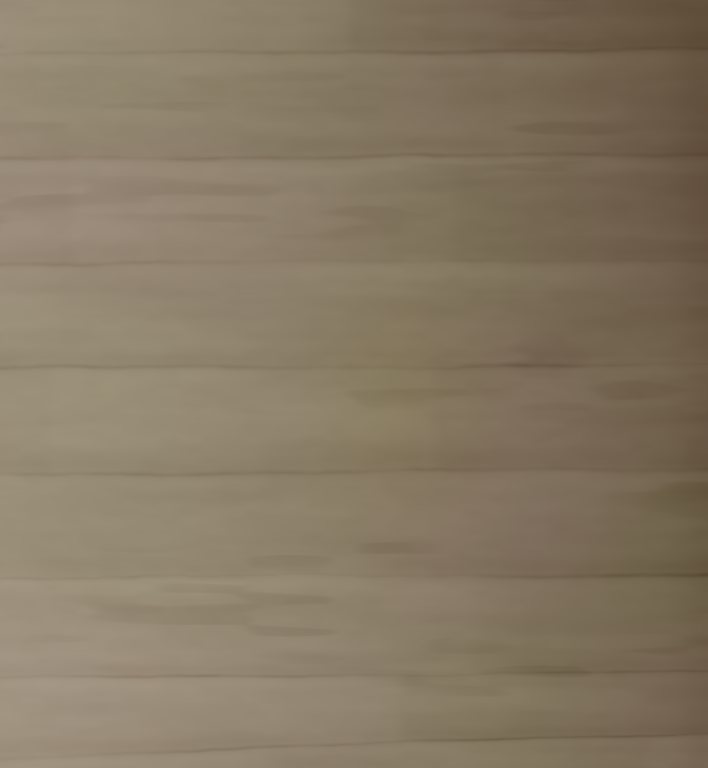
Write a WebGL 2 fragment shader that draws this texture.

```glsl
#version 300 es
precision highp float;
// Pale brown wood boards in soft side light, with thin uneven horizontal seams.
uniform vec2 u_resolution;
out vec4 fragColor;

vec3 hash3(vec2 cell) {
    vec3 q = fract(cell.xyx * vec3(0.1031, 0.1030, 0.0973) + 0.37);
    q += dot(q, q.yxz + 33.33);
    return fract((q.xxy + q.yzz) * q.zyx);
}

// Smooth cellular noise: random cell tones blended by distance, about -1 to 1.
float cells(vec2 p) {
    vec2 base = floor(p);
    float sum = 0.0, weight = 0.0;
    for (int j = -1; j <= 1; j++) {
        for (int i = -1; i <= 1; i++) {
            vec2 cell = base + vec2(i, j);
            vec3 h = hash3(cell);
            vec2 d = cell + 0.2 + 0.6 * h.xy - p;
            float w = exp(-5.0 * dot(d, d));
            sum += w * (2.0 * h.z - 1.0);
            weight += w;
        }
    }
    return sum / weight;
}

// Tone of a board, stepping softly from one length to the next.
float boardTone(float x, float row) {
    float along = x / 0.5 + hash3(vec2(row, 7.0)).x;
    float a = hash3(vec2(floor(along), row + 20.0)).y;
    float b = hash3(vec2(floor(along) + 1.0, row + 20.0)).y;
    return mix(a, b, smoothstep(0.95, 1.0, fract(along))) - 0.5;
}

void main() {
    vec2 uv = gl_FragCoord.xy / u_resolution;
    vec2 p = gl_FragCoord.xy / u_resolution.y;

    // Light falls off to the right and towards the top.
    float shade = clamp(uv.x + 0.26 * (uv.y - 0.5), -0.1, 1.08);
    float tone = 0.608 - 0.09 * shade - 0.095 * shade * shade;
    tone -= 0.015 * smoothstep(0.93, 1.0, uv.x);

    // Boards lie nearly level; the lowest seam tilts up to the right.
    float level = p.y - 0.006 * p.x;
    level -= 0.045 * (0.9 + p.x) * (1.0 - smoothstep(0.0, 0.16, p.y));
    float row = round((0.93 - level) / 0.1367);
    float wander = 0.0016 * sin(8.0 * p.x + 2.3 * row)
                 + 0.0009 * sin(31.0 * p.x + 4.1 * row)
                 + 0.0008 * cells(vec2(45.0 * p.x, row * 5.0));
    float below = 0.93 - row * 0.1367 - level + wander;
    tone += 0.016 * boardTone(p.x, floor((0.93 - level + wander) / 0.1367));

    // Seam: a broken dark line, a dim band above and a lighter lip below.
    float presence = smoothstep(-0.7, 0.8, cells(vec2(3.2 * p.x, row * 3.7 + 9.0)));
    float broken = 0.75 + 0.25 * cells(vec2(24.0 * p.x, row * 6.3));
    float line = exp(-pow(below / 0.0030, 2.0));
    float band = exp(-pow((below + 0.011) / 0.013, 2.0));
    float lip = exp(-pow((below - 0.013) / 0.011, 2.0));
    tone -= line * broken * mix(0.012, 0.065, presence);
    tone += 0.011 * lip - 0.018 * band * (0.4 + 0.6 * presence);

    // Long soft streaks, short dark flecks and faint fine grain.
    tone += 0.012 * cells(vec2(2.4, 26.0) * p + 3.0);
    tone += 0.008 * cells(vec2(6.0, 58.0) * p + 17.0);
    float fleck = cells(vec2(9.0, 75.0) * p + 31.0);
    float fleckZone = smoothstep(0.0, 0.7, cells(vec2(3.5, 13.0) * p + 41.0));
    tone -= 0.026 * fleckZone * smoothstep(0.1, 0.8, fleck);
    tone += 0.005 * cells(vec2(38.0, 95.0) * p);

    // Warm brown ramp with broad olive and rosy patches.
    vec3 color = vec3(tone, 1.07 * tone - 0.091, 1.07 * tone - 0.171);
    float hue = cells(vec2(4.0, 5.0) * p + 53.0);
    color += vec3(-0.006, 0.006, -0.010) * hue;
    float olive = exp(-dot((uv - vec2(0.57, 0.47)) * vec2(8.0, 6.0),
                           (uv - vec2(0.57, 0.47)) * vec2(8.0, 6.0)));
    color += vec3(-0.004, 0.003, -0.026) * olive;
    fragColor = vec4(color, 1.0);
}
```
